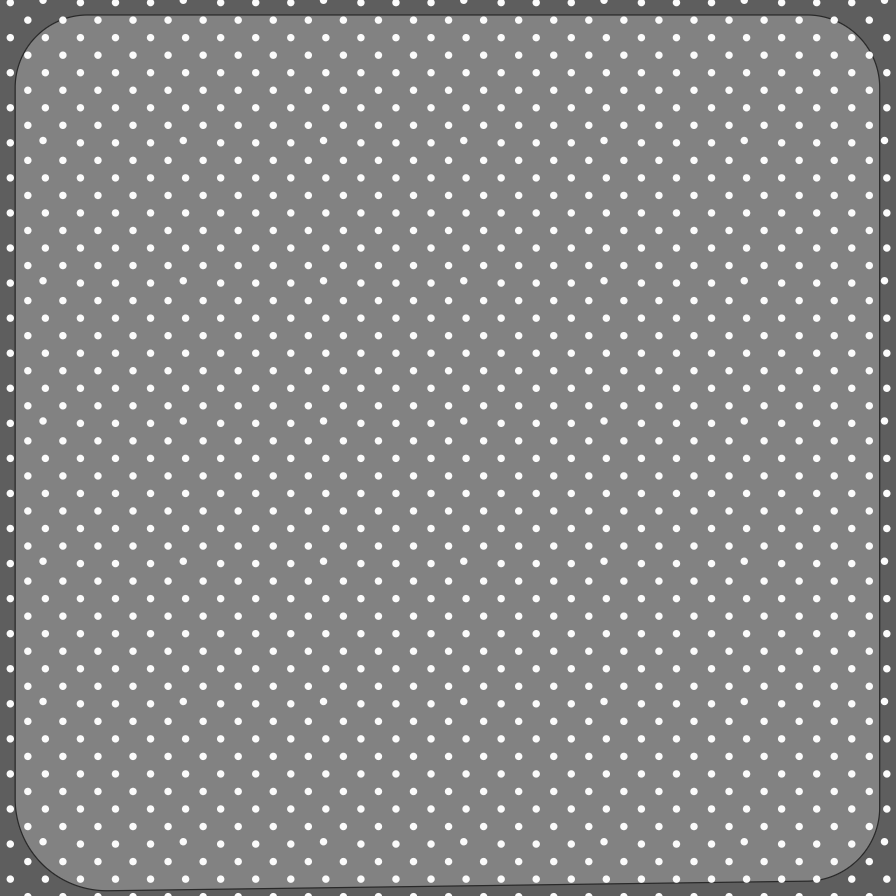
Reproduce this pattern procedurally as a WebGL 1 fragment shader.

```glsl
precision highp float;

uniform vec2 u_resolution;

// Dot lattice, in canvas units
const float CELL = 0.03913;
const vec2 LATTICE_ORIGIN = vec2(0.0115, 0.9971);
const float DOT_RADIUS = 0.00412;
const float TILE_CELLS = 4.0;
const vec2 STRAY_CELL = vec2(1.0, 0.0);
const vec2 STRAY_SHIFT = vec2(-0.0026, 0.0026);

// Rounded panel with a slightly tilted bottom edge
const float PANEL_LEFT = 0.0169;
const float PANEL_RIGHT = 0.9818;
const float PANEL_TOP = 0.9833;
const float PANEL_BOTTOM = 0.0042;
const float BOTTOM_SLOPE = 0.0137;
const float CORNER_RADIUS = 0.081;
const float LOWER_LEFT_RADIUS = 0.104;
const float OUTLINE_WIDTH = 0.0014;

const vec3 FRAME_COLOR = vec3(0.37);
const vec3 PANEL_COLOR = vec3(0.51);
const vec3 OUTLINE_COLOR = vec3(0.16);
const vec3 DOT_COLOR = vec3(0.985);

// Area coverage of a shape, from its signed distance
float coverage(float dist, float pixel) {
  return clamp(0.5 - dist / pixel, 0.0, 1.0);
}

// Square lattice of dots; one dot of every tile may sit off its node
float dotDistance(vec2 p, vec2 origin, vec2 strayShift) {
  vec2 q = p - origin;
  vec2 node = floor(q / CELL + 0.5);
  vec2 local = q - node * CELL;
  vec2 cellInTile = floor(mod(node + 0.5, TILE_CELLS));
  if (distance(cellInTile, STRAY_CELL) < 0.5) local -= strayShift;
  return length(local) - DOT_RADIUS;
}

float panelDistance(vec2 p) {
  float bottom = PANEL_BOTTOM + BOTTOM_SLOPE * p.x;
  bool lowerLeft = p.x < 0.5 && p.y < 0.5;
  float radius = lowerLeft ? LOWER_LEFT_RADIUS : CORNER_RADIUS;
  vec2 q = vec2(max(PANEL_LEFT - p.x, p.x - PANEL_RIGHT),
                max(bottom - p.y, p.y - PANEL_TOP)) + radius;
  return length(max(q, 0.0)) + min(max(q.x, q.y), 0.0) - radius;
}

void main() {
  vec2 p = gl_FragCoord.xy / u_resolution;
  float pixel = 1.0 / min(u_resolution.x, u_resolution.y);

  // Frame, panel and hairline outline
  float panel = panelDistance(p);
  vec3 color = mix(FRAME_COLOR, PANEL_COLOR, coverage(panel, pixel));
  float outline = coverage(panel - 0.5 * OUTLINE_WIDTH, pixel)
                - coverage(panel + 0.5 * OUTLINE_WIDTH, pixel);
  color = mix(color, OUTLINE_COLOR, outline);

  // Two interleaved lattices form the staggered rows
  vec2 staggeredOrigin = LATTICE_ORIGIN + vec2(0.5, -0.5) * CELL;
  float dots = min(dotDistance(p, LATTICE_ORIGIN, STRAY_SHIFT),
                   dotDistance(p, staggeredOrigin, vec2(0.0)));
  color = mix(color, DOT_COLOR, coverage(dots, pixel));

  gl_FragColor = vec4(color, 1.0);
}
```
